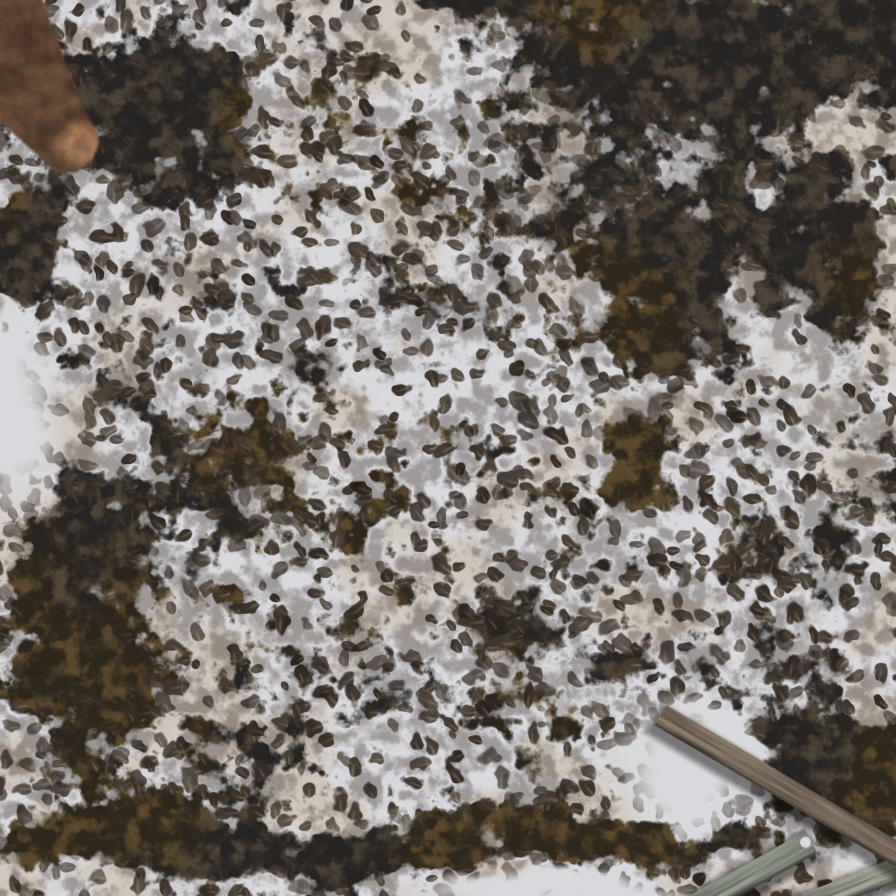
Reproduce this texture procedurally as a Shadertoy shader.

```glsl
float hash(vec2 p) {
    return fract(sin(dot(p, vec2(127.1, 311.7))) * 43758.5453);
}

float noise(vec2 p) {
    vec2 i = floor(p), f = fract(p);
    f = f * f * (3.0 - 2.0 * f);
    return mix(mix(hash(i), hash(i + vec2(1, 0)), f.x),
               mix(hash(i + vec2(0, 1)), hash(i + vec2(1, 1)), f.x), f.y);
}

float fbm(vec2 p) {
    float sum = 0.0, amp = 0.53;
    for (int i = 0; i < 4; i++) {
        sum += amp * noise(p);
        p = mat2(1.6, 1.2, -1.2, 1.6) * p + 7.3;
        amp *= 0.5;
    }
    return sum;
}

// Soft elliptical region
float blot(vec2 p, vec2 centre, vec2 radii) {
    return 1.0 - smoothstep(0.5, 1.45, length((p - centre) / radii));
}

// Cloven hoof prints on a jittered grid: x = coverage, y = tone
vec2 prints(vec2 p, float cells, float seed) {
    vec2 q = p * cells, result = vec2(0.0);
    float ragged = (noise(q * 4.0 + seed) - 0.5) * 0.9;
    for (int j = -1; j <= 1; j++)
    for (int i = -1; i <= 1; i++) {
        vec2 cell = floor(q) + vec2(i, j);
        float a = hash(cell + seed), b = hash(cell + seed + 31.7), c = hash(cell + seed + 57.1);
        float angle = -0.55 + (c - 0.5) * 2.6;
        vec2 d = q - cell - vec2(a, b);
        d = mat2(cos(angle), -sin(angle), sin(angle), cos(angle)) * d;
        d /= vec2(0.37, 0.24) * mix(0.7, 1.15, fract(a * 17.0));
        float mask = smoothstep(1.15, 0.75, length(d) + ragged);
        mask *= step(fract(b * 23.0), 0.35 + 0.5 * noise(cell * 0.2 + seed));
        mask *= mix(0.65, 1.0, fract(c * 13.0));
        float cleft = smoothstep(0.35, 0.0, abs(d.y + 0.15)) * smoothstep(-0.6, 0.5, d.x);
        if (mask > result.x) result = vec2(mask, cleft * 0.6 + 0.4 * fract(a * 41.0));
    }
    return result;
}

// Plank: x = signed distance, y = position along it, z = position across it
vec3 plank(vec2 p, vec2 a, vec2 b, float halfWidth) {
    vec2 axis = normalize(b - a), d = p - a;
    float along = dot(d, axis), across = dot(d, vec2(-axis.y, axis.x));
    vec2 e = abs(vec2(along - 0.5 * length(b - a), across)) - vec2(0.5 * length(b - a), halfWidth);
    return vec3(max(e.x, e.y), along, across);
}

vec3 addPlank(vec3 col, vec2 p, vec2 a, vec2 b, float halfWidth, vec3 wood, float px) {
    vec3 k = plank(p, a, b, halfWidth);
    float grain = fbm(vec2(k.y * 18.0, k.z * 330.0));
    float shadow = smoothstep(0.012, 0.0, plank(p + vec2(0.003, 0.006), a, b, halfWidth).x);
    col *= 1.0 - 0.45 * shadow;
    wood *= 0.65 + 0.7 * grain;
    wood *= mix(0.6, 1.1, smoothstep(-halfWidth, -0.4 * halfWidth, k.z));
    return mix(col, wood, smoothstep(px, -px, k.x));
}

void mainImage(out vec4 fragColor, in vec2 fragCoord) {
    vec2 p = fragCoord / iResolution.xy;
    float px = 1.0 / iResolution.y;
    float broad = fbm(p * 7.0), grain = fbm(p * 27.0 + 4.0), fine = fbm(p * 62.0 + 9.0);
    vec2 w = p + 0.07 * (vec2(fbm(p * 11.0 + 20.0), fbm(p * 11.0 + 40.0)) - 0.5);

    // Thawed patches and undisturbed snow
    float mud = blot(w, vec2(0.18, 0.87), vec2(0.08, 0.08))
              + blot(w, vec2(0.09, 0.31), vec2(0.075, 0.15))
              + blot(w, vec2(0.91, 0.72), vec2(0.07, 0.09))
              + blot(w, vec2(0.71, 0.50), vec2(0.05, 0.06))
              + blot(w, vec2(0.74, 0.66), vec2(0.06, 0.08))
              + blot(w, vec2(0.83, 0.97), vec2(0.30, 0.09))
              + blot(w, vec2(0.02, 0.73), vec2(0.04, 0.05))
              + blot(w, vec2(0.95, 0.13), vec2(0.08, 0.06))
              + blot(w, vec2(0.35, 0.06), vec2(0.50, 0.03))
              + 0.5 * blot(w, vec2(0.27, 0.49), vec2(0.07, 0.07))
              + 0.45 * blot(w, vec2(0.68, 0.80), vec2(0.18, 0.14));
    mud = min(mud, 1.0);
    float clean = max(blot(w, vec2(0.0, 0.54), vec2(0.065, 0.10)),
                      max(blot(w, vec2(0.77, 0.14), vec2(0.08, 0.07)),
                          blot(w, vec2(0.62, 0.0), vec2(0.14, 0.02))));

    // Trampled snow
    vec3 col = mix(vec3(0.62, 0.60, 0.60), vec3(0.85, 0.85, 0.865), smoothstep(0.28, 0.58, mix(fine, 0.7, clean)));
    col *= mix(vec3(1.0), vec3(0.95, 0.91, 0.85), smoothstep(0.5, 0.72, fbm(p * 13.0 + 60.0)) * (1.0 - clean));

    // Speckled bare ground
    float cover = 0.62 * mud + (grain - 0.5) + 0.9 * (fine - 0.5) + 0.5 * (broad - 0.5) - 0.5 * clean;
    vec3 soil = mix(vec3(0.15, 0.14, 0.135), vec3(0.30, 0.265, 0.22), smoothstep(0.38, 0.75, fbm(p * 75.0 + 15.0)));
    soil = mix(soil, soil * vec3(1.2, 1.08, 0.78), smoothstep(0.45, 0.65, fbm(p * 6.0 + 33.0)));
    col = mix(col, soil, smoothstep(0.05, 0.30, cover));

    // Hoof prints
    for (int i = 0; i < 2; i++) {
        vec2 hoof = prints(p, 31.0 + 6.0 * float(i), 11.0 + 40.0 * float(i));
        vec3 earth = mix(vec3(0.17, 0.14, 0.12), vec3(0.43, 0.37, 0.30), hoof.y) * (0.6 + 0.8 * fine);
        col = mix(col, earth, hoof.x * (1.0 - clean) * (1.0 - 0.75 * mud));
    }

    // Brown hide in the corner, paler at its tip
    vec2 spine = vec2(0.085, -0.125), d = p - vec2(-0.01, 0.965);
    float t = clamp(dot(d, spine) / dot(spine, spine), 0.0, 1.0);
    float hide = length(d - spine * t) - mix(0.068, 0.034, t) + 0.006 * (grain - 0.5);
    vec3 fur = mix(vec3(0.36, 0.26, 0.19), vec3(0.62, 0.46, 0.33), smoothstep(0.035, 0.012, length(p - vec2(0.09, 0.84))));
    col = mix(col, fur * (0.65 + 0.7 * fine), smoothstep(0.002 + px, -0.002 - px, hide));

    // Weathered planks and a bolt
    col = addPlank(col, p, vec2(0.90, -0.01), vec2(1.05, 0.05), 0.013, vec3(0.50, 0.50, 0.46), px);
    col = addPlank(col, p, vec2(0.77, -0.015), vec2(0.905, 0.06), 0.014, vec3(0.45, 0.47, 0.43), px);
    col = addPlank(col, p, vec2(0.737, 0.202), vec2(1.03, 0.03), 0.013, vec3(0.42, 0.37, 0.32), px);
    col = mix(col, vec3(0.85), smoothstep(px, -px, length(p - vec2(0.899, 0.06)) - 0.006));

    fragColor = vec4(col, 1.0);
}
```
